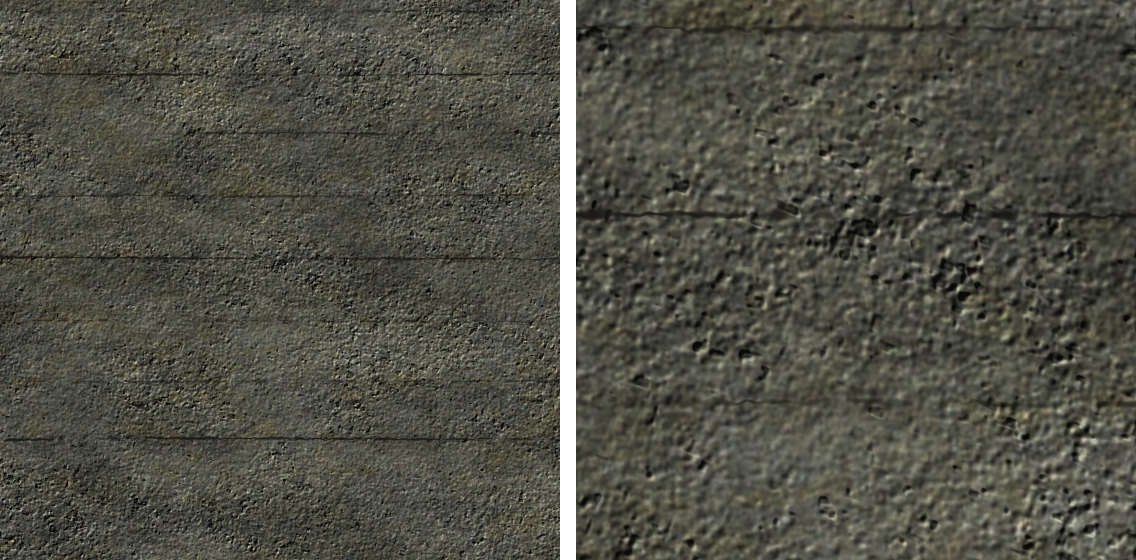
Left: the whole. Right: its middle third, enlarged.
A Shadertoy shader for this texture:

```glsl
// Board-formed concrete: a dark olive-grey wall with broken horizontal seams.
// Layered value noise gives a fine gritty height field, lit from the upper
// left; clustered pores, pale grains, mottled tone and faint stains lie over it.
#define BASE_TONE 0.292
#define RELIEF 0.60
#define GRAIN_SCALE 125.0
#define LIGHT_STEP vec2(-0.0016, 0.0019)
#define PIT_DARKNESS 0.12
#define MOTTLE 0.16
#define SEAM_COUNT 8
#define SEAM_FIRST 0.213
#define SEAM_SPACING 0.109
#define SEAM_WIDTH 0.0017
#define CONCRETE_TINT vec3(1.0, 0.995, 0.865)
#define STAIN_TINT vec3(1.05, 0.97, 0.66)

float hash(vec2 p) {
    vec3 q = fract(vec3(p.xyx) * 0.1031);
    q += dot(q, q.yzx + 33.33);
    return fract((q.x + q.y) * q.z);
}

float noise(vec2 p) {
    vec2 cell = floor(p), f = fract(p);
    f = f * f * (3.0 - 2.0 * f);
    float low = mix(hash(cell), hash(cell + vec2(1, 0)), f.x);
    float high = mix(hash(cell + vec2(0, 1)), hash(cell + vec2(1, 1)), f.x);
    return mix(low, high, f.y);
}

float fbm(vec2 p) {
    float sum = 0.0, weight = 0.5;
    for (int i = 0; i < 4; i++) {
        sum += weight * noise(p);
        p = mat2(1.6, 1.2, -1.2, 1.6) * p + 17.3;
        weight *= 0.5;
    }
    return sum / 0.9375;
}

// Ragged pores: many small clustered ones and a few larger cavities
float pores(vec2 p, float rough) {
    vec2 q = mat2(0.94, 0.34, -0.34, 0.94) * p;
    float fine = 0.5 * noise(q * 135.0 + 31.0) + 0.25 * noise(q * 61.0 + 5.0)
               + 0.25 * noise(q * 290.0 + 13.0);
    float coarse = 0.5 * noise(q * 55.0 + 77.0) + 0.25 * noise(q * 118.0 + 3.0)
                 + 0.25 * noise(q * 250.0 + 45.0);
    float limit = mix(0.73, 0.62, rough);
    float small = smoothstep(limit, limit + 0.16, fine);
    float large = smoothstep(limit + 0.06, limit + 0.19, coarse);
    return max(small, large);
}

// Height of the gritty surface
float surface(vec2 p, float rough) {
    vec2 q = p * GRAIN_SCALE;
    float h = 0.18 * noise(q * 0.45 + 9.0);
    h += 0.40 * noise(mat2(0.9, 0.4, -0.4, 0.9) * q + 23.0);
    h += 0.46 * noise(mat2(1.2, -1.3, 1.3, 1.2) * q + 71.0);
    h += 0.26 * noise(mat2(2.7, 0.9, -0.9, 2.7) * q + 37.0);
    return h - 0.28 * pores(p, rough);
}

// x: dark joint line, y: soft dirt around it, z: tone of the board
vec3 seams(vec2 p) {
    vec3 result = vec3(0.0);
    for (int i = 0; i < SEAM_COUNT; i++) {
        float k = float(i);
        float y = SEAM_FIRST + SEAM_SPACING * k + 0.012 * (hash(vec2(k, 3.0)) - 0.5);
        y += 0.004 * (noise(vec2(p.x * 4.0, k * 13.0)) - 0.5);
        y += 0.0012 * (noise(vec2(p.x * 45.0, k * 29.0)) - 0.5);
        y += 0.0030 * (noise(p * vec2(170.0, 190.0) + k * 7.0) - 0.5);
        float d = p.y - y;

        // Every third joint is strong; all of them break up along the wall
        float major = i % 3 == 0 ? 1.0 : 0.0;
        float broken = 0.4 * noise(vec2(p.x * 6.0, k * 17.0 + 4.0))
                     + 0.3 * noise(vec2(p.x * 27.0, k * 31.0))
                     + 0.3 * noise(vec2(p.x * 110.0, k * 37.0));
        float strength = mix(0.65, 0.95, major);
        strength *= smoothstep(0.40, 0.64, broken + 0.1 * major);
        float width = SEAM_WIDTH * (0.4 + 1.2 * noise(vec2(p.x * 60.0, k * 11.0)));
        float line = 1.0 - smoothstep(width * 0.2, width * 1.7, abs(d));
        result.x = max(result.x, line * strength);
        result.y += exp(-abs(d) * (d > 0.0 ? 75.0 : 120.0)) * (0.35 + 0.8 * strength);

        float change = hash(vec2(k, 61.0)) - hash(vec2(k + 1.0, 61.0));
        result.z += change * smoothstep(-0.006, 0.006, -d);
    }
    return result;
}

void mainImage(out vec4 fragColor, in vec2 fragCoord) {
    vec2 p = fragCoord / iResolution.y;

    // Smooth and crumbly areas
    float rough = smoothstep(0.28, 0.72, fbm(p * vec2(8.0, 12.0) + 11.0));
    rough = mix(rough, 1.0, 0.4 * (1.0 - smoothstep(0.12, 0.21, p.y)));

    // Relief lighting, with harder sparkle on the lit faces
    float slope = surface(p, rough) - surface(p + LIGHT_STEP, rough);
    float light = slope * RELIEF * mix(0.58, 1.0, rough);
    light += 2.0 * max(light, 0.0) * max(light, 0.0);

    // Pale grains stand out of the crumbly areas
    float grain = 0.6 * noise(p * 170.0 + 19.0) + 0.4 * noise(p * 310.0 + 57.0);
    float pale = smoothstep(0.62, 0.88, grain) * mix(0.4, 1.0, rough);

    // Tone: broad mottling, boards, fine grit, pores and joints
    vec3 seam = seams(p);
    float tone = BASE_TONE + light + 0.15 * pale;
    tone += MOTTLE * (fbm(p * vec2(6.0, 14.0) + 37.0) - 0.5);
    tone += 0.13 * (fbm(p * vec2(34.0, 50.0) + 3.0) - 0.5);
    tone += 0.09 * (noise(p * 340.0) - 0.5);
    tone += 0.025 * seam.z;
    tone -= PIT_DARKNESS * pores(p, rough);
    tone -= 0.04 * seam.y * (0.3 + 1.2 * fbm(p * vec2(22.0, 70.0)));
    tone = mix(tone, 0.08, 0.85 * seam.x);
    tone = clamp(tone, 0.04, 0.72);

    // Colour: greenish grey, cooler patches, faint brown stains at the joints
    float cool = smoothstep(0.4, 0.7, fbm(p * vec2(9.0, 15.0) + 83.0));
    float stain = smoothstep(0.56, 0.85, fbm(p * vec2(17.0, 38.0) + 59.0) + 0.12 * seam.y);
    vec3 tint = mix(CONCRETE_TINT, vec3(0.99, 0.995, 0.92), 0.6 * cool);
    tint = mix(tint, STAIN_TINT, 0.5 * stain);
    tint.rb += 0.09 * (vec2(noise(p * 190.0 + 7.0), noise(p * 190.0 + 91.0)) - 0.5);
    fragColor = vec4(clamp(tone * tint, 0.0, 1.0), 1.0);
}
```
